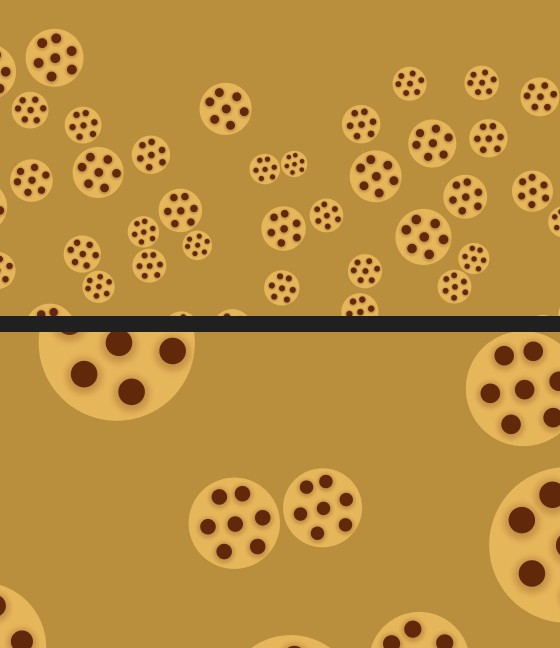
Top: the whole. Bottom: its middle third, enlarged.
This pattern is drawn by a Shadertoy shader. Its source:

```glsl
// Round cookies with chocolate chips, scattered over a plain tan ground.

const vec3 GROUND = vec3(0.727, 0.560, 0.240);
const vec3 DOUGH  = vec3(0.902, 0.712, 0.352);
const vec3 CHIP   = vec3(0.380, 0.160, 0.040);

// Lengths in canvas heights
const float CELL       = 0.2;    // spacing of the tilted scatter grid
const float TILT       = 0.42;   // grid angle in radians
const float JITTER     = 0.6;    // share of a cell a centre may wander in
const float PRESENCE   = 0.96;   // chance that a cell holds a cookie
const float MIN_RADIUS = 0.052;
const float MAX_RADIUS = 0.096;
const float PACKING    = 0.95;   // share of a gap two neighbours may fill

// Lengths in cookie radii
const float CHIP_RADIUS     = 0.17;
const float SHADOW_WIDTH    = 0.14;
const float SHADOW_STRENGTH = 0.25;
const vec2  SHADOW_SHIFT    = vec2(0.0, -0.025);

const int CHIP_COUNT = 7;
const vec2 CHIPS[CHIP_COUNT] = vec2[](
    vec2(0.02, -0.02), vec2(-0.28, 0.60), vec2(0.23, 0.63), vec2(-0.58, -0.03),
    vec2(0.63, 0.07), vec2(-0.27, -0.60), vec2(0.47, -0.55));

vec3 hash3(vec2 p) {
    vec3 q = fract(p.xyx * vec3(0.1031, 0.1030, 0.0973));
    q += dot(q, q.yxz + 33.33);
    return fract((q.xxy + q.yzz) * q.zyx);
}

mat2 rotation(float angle) {
    float c = cos(angle), s = sin(angle);
    return mat2(c, s, -s, c);
}

// Upper limit of the scatter: a valley that leaves the top middle free
float scatterTop(float x) {
    float u = 2.0 * x * iResolution.y / iResolution.x - 0.96;
    return 0.65 + 0.38 * u * u;
}

// Centre (xy) and wanted radius (z) of the cookie in a cell; radius 0 if empty
vec3 cookieAt(vec2 cell) {
    vec3 rnd = hash3(cell + 57.0);
    vec2 centre = rotation(TILT) * ((cell + 0.5 + JITTER * (rnd.xy - 0.5)) * CELL);
    float radius = mix(MIN_RADIUS, MAX_RADIUS, pow(rnd.z, 1.3));
    bool present = hash3(cell + 131.0).x < PRESENCE && centre.y < scatterTop(centre.x);
    return vec3(centre, present ? radius : 0.0);
}

// Shrinks a cookie so that it never touches its neighbours
float fittedRadius(vec2 cell, vec3 cookie) {
    float scale = 1.0;
    for (int j = -1; j <= 1; j++)
    for (int i = -1; i <= 1; i++) {
        if (i == 0 && j == 0) continue;
        vec3 other = cookieAt(cell + vec2(i, j));
        if (other.z > 0.0)
            scale = min(scale, PACKING * distance(cookie.xy, other.xy) / (cookie.z + other.z));
    }
    return cookie.z * scale;
}

// Dough with chips and their soft shadows; p and pixel in cookie radii
vec3 cookieColor(vec2 p, float turn, float pixel) {
    mat2 spin = rotation(turn);
    float chipDist = 10.0, shadowDist = 10.0;
    for (int k = 0; k < CHIP_COUNT; k++) {
        vec2 q = p - spin * CHIPS[k];
        chipDist = min(chipDist, length(q) - CHIP_RADIUS);
        shadowDist = min(shadowDist, length(q - SHADOW_SHIFT) - CHIP_RADIUS);
    }
    float shadow = SHADOW_STRENGTH * (1.0 - smoothstep(-0.03, SHADOW_WIDTH, shadowDist));
    float chip = clamp(0.5 - chipDist / pixel, 0.0, 1.0);
    return mix(mix(DOUGH, CHIP, shadow), CHIP, chip);
}

void mainImage(out vec4 fragColor, in vec2 fragCoord) {
    vec2 p = fragCoord / iResolution.y;
    float pixel = 1.0 / iResolution.y;
    vec2 home = floor(p * rotation(TILT) / CELL);
    vec3 color = GROUND;

    for (int j = -1; j <= 1; j++)
    for (int i = -1; i <= 1; i++) {
        vec2 cell = home + vec2(i, j);
        vec3 cookie = cookieAt(cell);
        vec2 local = p - cookie.xy;
        if (cookie.z == 0.0 || length(local) > cookie.z + pixel) continue;

        float radius = fittedRadius(cell, cookie);
        float cover = clamp(0.5 - (length(local) - radius) / pixel, 0.0, 1.0);
        float turn = mix(-0.3, 1.3, hash3(cell + 211.0).y);
        color = mix(color, cookieColor(local / radius, turn, pixel / radius), cover);
    }
    fragColor = vec4(color, 1.0);
}
```
